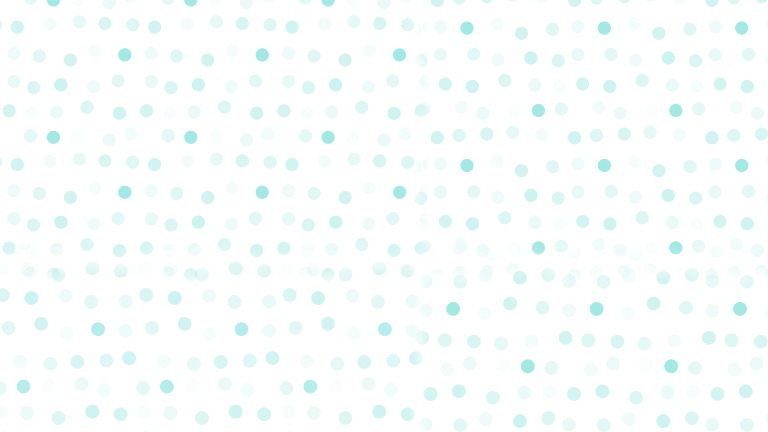
This pattern is drawn by a Shadertoy shader. Its source:

```glsl
// Pale teal confetti dots: four mirrored repeating tiles that fade into each other.

const vec3  PAPER       = vec3(1.0);
const vec3  TEAL        = vec3(0.63, 0.915, 0.89);
const float TILE_CELLS  = 5.0;                // cells along one side of a tile
const vec2  ACCENT_CELL = vec2(2.0, 3.0);     // second strong dot, the first is at 0,0
const float ROW_SHIFT   = 0.8;                // sideways slide per row, in cells
const float DOT_RADIUS  = 0.24;               // in cells
const float JITTER      = 0.22;               // in cells
const vec2  INK_RANGE   = vec2(0.03, 0.56);   // faintest and fullest ordinary dot
const vec2  SEAM        = vec2(0.972, 0.387); // in canvas heights
const vec2  SEAM_SOFT   = vec2(0.035, 0.06);
const float SEAM_RAGGED = 0.03;
const float TILE_TOP    = 0.318;              // tile side in canvas heights
const float TILE_BOTTOM = 0.332;

vec2 hash22(vec2 p) {
    vec3 q = fract(p.xyx * vec3(0.1031, 0.1030, 0.0973));
    q += dot(q, q.yzx + 33.33);
    return fract((q.xx + q.yz) * q.zy);
}

vec2 valueNoise(vec2 p) {
    vec2 i = floor(p), f = fract(p);
    f = f * f * (3.0 - 2.0 * f);
    vec2 low  = mix(hash22(i), hash22(i + vec2(1, 0)), f.x);
    vec2 high = mix(hash22(i + vec2(0, 1)), hash22(i + 1.0), f.x);
    return mix(low, high, f.y);
}

// Ink of the repeating tile; each dot stays inside its own cell.
float tileInk(vec2 p, float cellSize, float accentInk) {
    vec2 grid = p / cellSize + 0.5;
    float row = floor(grid.y);
    grid.x -= fract(row * ROW_SHIFT + 0.01) - 0.01;
    vec2 id = floor(mod(floor(grid) + 0.5, TILE_CELLS));
    bool accent = id == vec2(0.0) || id == ACCENT_CELL;

    // A shuffled rank spreads the strengths evenly over the tile.
    float count = TILE_CELLS * TILE_CELLS;
    float rank = mod((id.x + id.y * TILE_CELLS) * 7.0 + 0.5, count) / count;
    float ink = accent ? accentInk : mix(INK_RANGE.x, INK_RANGE.y, rank);

    vec2 offset = accent ? vec2(0.0) : (hash22(id + 17.0) * 2.0 - 1.0) * JITTER;
    float dist = length(fract(grid) - 0.5 - offset) - DOT_RADIUS;
    float edge = 0.6 / (iResolution.y * cellSize);
    return ink * (1.0 - smoothstep(-edge, edge, dist));
}

void mainImage(out vec4 fragColor, in vec2 fragCoord) {
    vec2 uv = fragCoord / iResolution.y;

    // Soft, slightly ragged border between the four quarters.
    vec2 ragged = (valueNoise(uv * 28.0) - 0.5) * SEAM_RAGGED;
    vec2 side = smoothstep(-SEAM_SOFT, SEAM_SOFT, uv - SEAM + ragged);

    float ink = 0.0;
    for (int i = 0; i < 4; i++) {
        vec2 corner = vec2(i % 2, i / 2);     // x: right half, y: upper half
        vec2 weight = mix(1.0 - side, side, corner);
        vec2 flip = 1.0 - 2.0 * corner;
        vec2 anchor = mix(mix(vec2(0.227, 0.238), vec2(1.049, 0.285), corner.x),
                          mix(vec2(0.289, 0.873), vec2(1.081, 0.935), corner.x), corner.y);
        float cellSize = mix(TILE_BOTTOM, TILE_TOP, corner.y) / TILE_CELLS;
        float accentInk = i == 0 ? 0.78 : 1.0;
        ink += weight.x * weight.y * tileInk((uv - anchor) * flip, cellSize, accentInk);
    }

    fragColor = vec4(mix(PAPER, TEAL, ink), 1.0);
}
```
